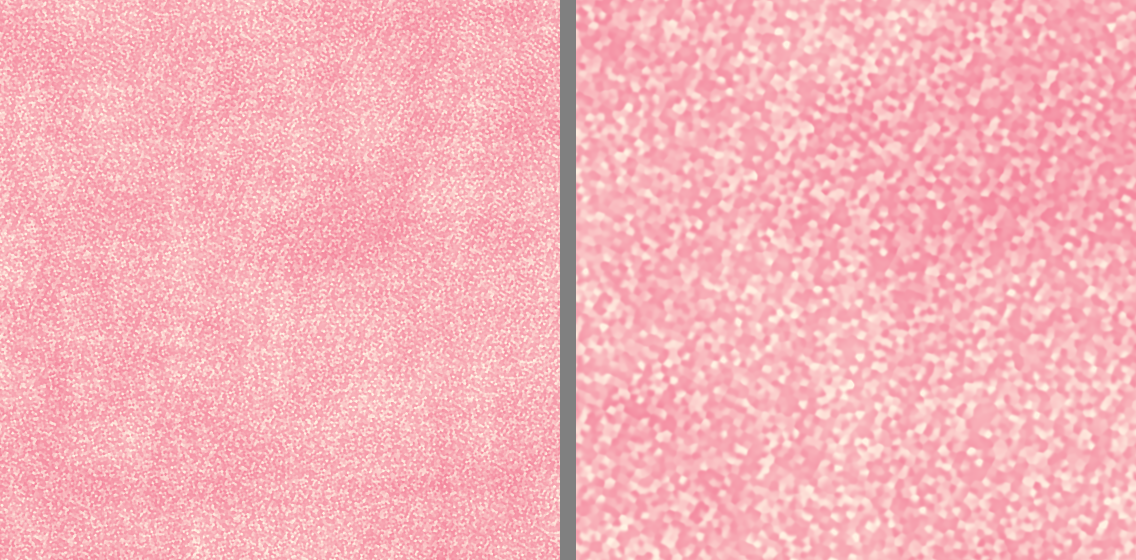
Left, the full canvas; right, a detail of the centre.
This texture is drawn by a Shadertoy shader. Its source:

```glsl
#define GRAINS 245.0
#define GRID_ANGLE 0.5
#define JITTER 0.7
#define SPOT_SHARPNESS 4.0
#define SURROUND_SHARPNESS 1.0
#define SURROUND_SHARE 0.6
#define GRAIN_SKEW 1.8
#define GRAIN_CONTRAST 1.2
#define CLOUD_CONTRAST 0.13
#define STREAK_CONTRAST 0.12
#define DEEP_PINK vec3(0.955, 0.53, 0.62)
#define PALE_CREAM vec3(1.0, 0.95, 0.89)

const float MEAN_TONE = 0.414;

float hash(vec2 p) {
    return fract(sin(dot(p, vec2(127.1, 311.7))) * 43758.5453);
}

float valueNoise(vec2 p) {
    vec2 cell = floor(p);
    vec2 f = fract(p);
    f = f * f * (3.0 - 2.0 * f);
    float bottom = mix(hash(cell), hash(cell + vec2(1, 0)), f.x);
    float top = mix(hash(cell + vec2(0, 1)), hash(cell + vec2(1, 1)), f.x);
    return mix(bottom, top, f.y);
}

// Jittered soft spots less their surroundings, so light grains stay evenly spread
float grain(vec2 p) {
    vec2 cell = floor(p);
    vec2 sums = vec2(0.0);
    vec2 weights = vec2(0.0);
    for (int y = -2; y <= 2; y++) {
        for (int x = -2; x <= 2; x++) {
            vec2 id = cell + vec2(x, y);
            vec2 jitter = vec2(hash(id + 17.3), hash(id + 41.9)) - 0.5;
            vec2 offset = p - id - 0.5 - JITTER * jitter;
            vec2 weight = exp(-vec2(SPOT_SHARPNESS, SURROUND_SHARPNESS) * dot(offset, offset));
            sums += weight * pow(hash(id + 5.7), GRAIN_SKEW);
            weights += weight;
        }
    }
    vec2 average = sums / weights - 1.0 / (1.0 + GRAIN_SKEW);
    return average.x - SURROUND_SHARE * average.y;
}

// Faint blotches crossed by horizontal and vertical thread streaks
float clouds(vec2 uv) {
    float blotches = valueNoise(uv * 9.0 + 3.0) + valueNoise(uv * 22.0 + 29.0) - 1.0;
    float streaks = valueNoise(uv * vec2(6.0, 38.0) + 61.0)
                  + valueNoise(uv * vec2(38.0, 6.0) + 97.0) - 1.0;
    return CLOUD_CONTRAST * blotches + STREAK_CONTRAST * streaks;
}

void mainImage(out vec4 fragColor, in vec2 fragCoord) {
    vec2 uv = fragCoord / iResolution.y;

    // Turn the grain grid off the canvas axes to hide its rows
    float c = cos(GRID_ANGLE);
    float s = sin(GRID_ANGLE);
    vec2 grainUv = mat2(c, s, -s, c) * uv * GRAINS;

    float tone = MEAN_TONE + GRAIN_CONTRAST * grain(grainUv) + clouds(uv);
    fragColor = vec4(mix(DEEP_PINK, PALE_CREAM, clamp(tone, 0.0, 1.0)), 1.0);
}
```
